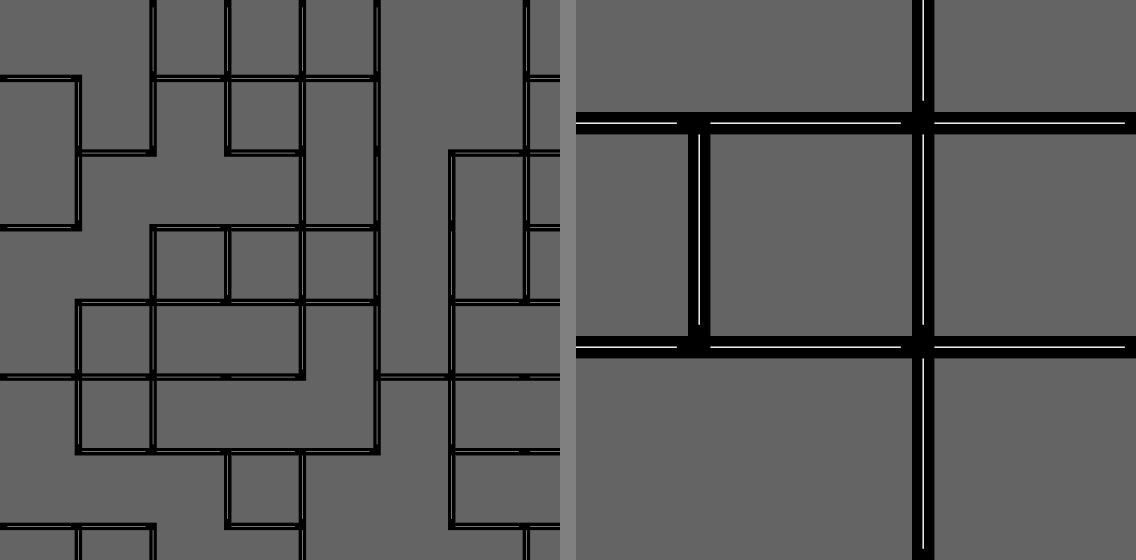
Left, the full canvas; right, a detail of the centre.
Write a Shadertoy shader that draws this pattern.

```glsl
// Grey city blocks of merged square plots, parted by black roads with thin centre lines.

// Random district number, 0 to 3; plots beyond the border repeat the border plots
float district(vec2 plot) {
    vec3 h = fract(max(plot, 0.0).xyx * vec3(0.1031, 0.1030, 0.0973) + 0.37);
    h += dot(h, h.yzx + 33.33);
    return floor(4.0 * fract((h.x + h.y) * h.z));
}

// Share of a pixel of width px, centred at x, that lies within -halfWidth..halfWidth
float stripe(float x, float halfWidth, float px) {
    float overlap = min(x + 0.5 * px, halfWidth) - max(x - 0.5 * px, -halfWidth);
    return clamp(overlap / px, 0.0, 1.0);
}

// Share of a pixel that lies past the position start
float past(float x, float start, float px) {
    return clamp((x - start) / px + 0.5, 0.0, 1.0);
}

void mainImage(out vec4 fragColor, in vec2 fragCoord) {
    // Plots are counted from the upper left, 7.5 of them to the canvas height
    float px = 7.5 / iResolution.y;
    vec2 p = vec2(fragCoord.x, iResolution.y - fragCoord.y) * px;

    // Offset from the nearest crossing; roads are 0.1 plots wide
    vec2 q = p - 0.05;
    vec2 crossing = floor(q + 0.5);
    vec2 d = q - crossing;

    // Four arms leave the crossing; each is a road where two districts meet
    float road = 0.0, line = 0.0;
    vec2 dir = vec2(1.0, 0.0);
    for (int arm = 0; arm < 4; arm++) {
        vec2 side = vec2(-dir.y, dir.x);
        vec2 plotA = floor(crossing + 0.5 * (dir + side));
        vec2 plotB = floor(crossing + 0.5 * (dir - side));
        if (district(plotA) != district(plotB)) {
            float along = dot(d, dir);
            float across = dot(d, side);
            float gap = dir.x + dir.y > 0.0 ? 0.05 : 0.1;
            road = max(road, stripe(across, 0.05, px) * past(along, -0.05, px));
            line = max(line, stripe(across, 0.0035, px) * past(along, gap, px));
        }
        dir = side;
    }

    vec3 color = mix(vec3(0.392), vec3(0.0), road);
    color = mix(color, vec3(0.9), line);
    fragColor = vec4(color, 1.0);
}
```
